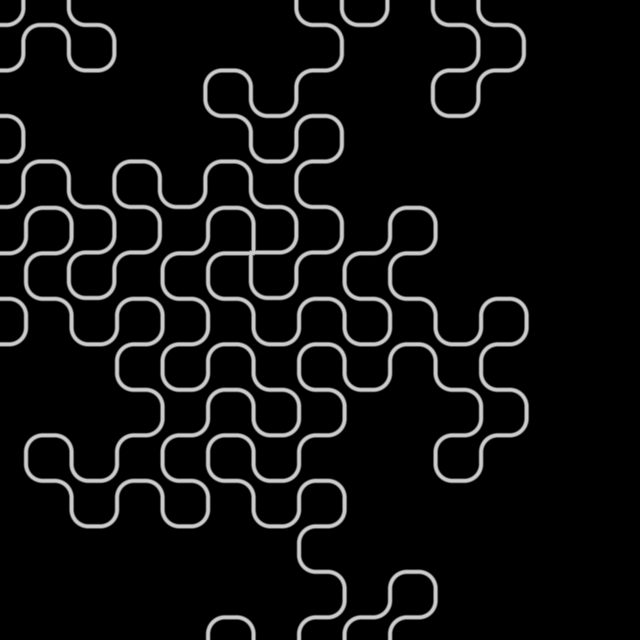
Write a Shadertoy shader that draws this pattern.

```glsl
const float CELL = 0.0711;
const float CORNER_RADIUS = 0.37;
const vec3 LINE_COLOR = vec3(0.8);

vec2 turnLeft(vec2 v) { return vec2(-v.y, v.x); }

float segmentDistance(vec2 p, vec2 a, vec2 b) {
    vec2 ab = b - a;
    return length(p - a - ab * clamp(dot(p - a, ab) / dot(ab, ab), 0.0, 1.0));
}

// Rounded bend joining the midpoints of two perpendicular grid edges
float bendDistance(vec2 p, vec2 incoming, vec2 outgoing, float radius) {
    vec2 q = vec2(-dot(p, incoming), dot(p, outgoing));
    vec2 w = radius - q;
    float edge = length(max(w, 0.0)) + min(max(w.x, w.y), 0.0) - radius;
    float overrun = max(max(q.x, q.y) - 0.5, 0.0);
    return length(vec2(edge, overrun));
}

// Paper folding rule: +1 turns left, -1 turns right
float foldTurn(int n, bool doubleFlip) {
    int level = n & -n;
    bool right = (n & (level << 1)) != 0;
    bool flipped = level == 16 || (doubleFlip && level == 32);
    return right != flipped ? -1.0 : 1.0;
}

// Dragon curve that leaves the local origin along heading
float dragonDistance(vec2 p, vec2 heading, int steps, bool doubleFlip) {
    float d = segmentDistance(p, vec2(0.0), heading * 0.5);
    vec2 vertex = heading;
    for (int n = 1; n <= steps; n++) {
        vec2 next = turnLeft(heading) * foldTurn(n, doubleFlip);
        d = min(d, bendDistance(p - vertex, heading, next, CORNER_RADIUS));
        vertex += next;
        heading = next;
    }
    return d;
}

void mainImage(out vec4 fragColor, in vec2 fragCoord) {
    vec2 uv = fragCoord / iResolution.y;
    vec2 upperOrigin = vec2(0.392, 0.6055);
    vec2 lowerOrigin = vec2(0.3962, 0.6042);

    // Four arms in quarter turns, paired into two slightly shifted curves
    float d = 1e3;
    vec2 heading = vec2(1.0, 0.0);
    for (int arm = 0; arm < 4; arm++) {
        bool lower = arm == 1 || arm == 2;
        vec2 origin = lower ? lowerOrigin : upperOrigin;
        int steps = lower ? 82 : 64;
        d = min(d, dragonDistance((uv - origin) / CELL, heading, steps, lower));
        heading = turnLeft(heading);
    }

    // Soft stroke
    float stroke = 1.0 - smoothstep(0.0012, 0.0052, d * CELL);
    fragColor = vec4(LINE_COLOR * stroke, 1.0);
}
```
